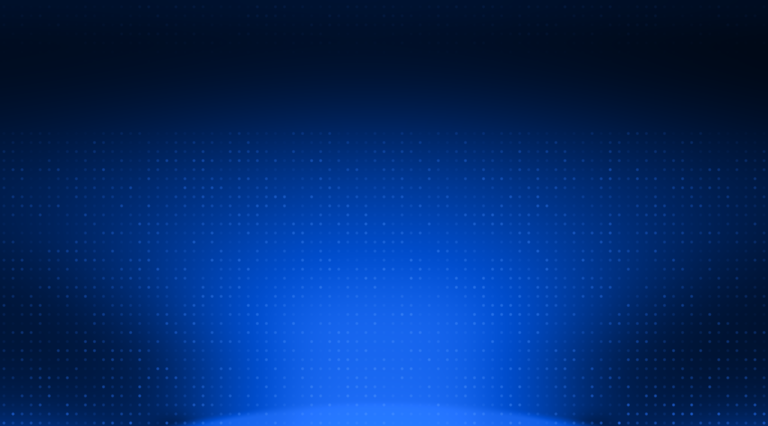
Give the GLSL for this background, as a WebGL 1 fragment shader.

```glsl
precision highp float;
uniform vec2 u_resolution;

#define GRID_STEP 0.02124
#define GRID_PHASE vec2(0.44, 0.33)
#define DOT_RADIUS 0.0031
#define DOT_STRENGTH 0.75
#define BLUE vec3(0.0, 0.375, 1.0)
#define HOT_TINT vec3(0.15, 0.08, 0.0)
#define DOT_COLOR vec3(0.16, 0.46, 1.0)
#define POOL_HALF_WIDTH 0.49
#define POOL_HEIGHT 0.05

float hash(vec2 cell) {
  vec3 h = fract(vec3(cell.xyx) * 0.1031);
  h += dot(h, h.yzx + 33.33);
  return fract((h.x + h.y) * h.z);
}

float bell(float x, float width) {
  return exp(-x * x / (width * width));
}

// Blue light level; x is measured from the centre, y from the floor
float lightLevel(vec2 p) {
  float side = abs(p.x);

  // Dim backdrop, darker at the top and the right
  float level = 0.10 + 0.09 * (1.0 - smoothstep(0.55, 0.85, p.y));
  level += 0.05 * bell(side, 0.6) + 0.04 * smoothstep(0.88, 1.0, p.y);
  level -= 0.02 * p.x;

  // Broad column of light, wider and softer with height
  float rise = smoothstep(0.1, 0.6, p.y);
  float width = mix(0.47, 0.76, rise);
  float column = exp(-pow(side / width, mix(3.3, 2.0, rise)));
  level += 0.69 * column * (1.0 - smoothstep(0.2, 0.95, p.y));

  // Floor glow at the sides
  level += 0.26 * exp(-p.y / 0.065) * smoothstep(0.45, 0.85, side);

  // Pool of light with dark notches at both ends
  float u = side / POOL_HALF_WIDTH;
  float rim = POOL_HEIGHT * (1.0 - u * u);
  float pool = smoothstep(-0.012, 0.012, rim - p.y);
  level += pool * (0.06 + 0.25 * smoothstep(0.45, 0.95, u));
  level += 0.08 * exp(-p.y / 0.07) * bell(side, 0.35);
  level -= 0.12 * bell(side - POOL_HALF_WIDTH, 0.05) * bell(p.y, 0.03);
  return level;
}

// Grid of dots with a random strength in each cell
float dotMask(vec2 p, float side) {
  vec2 grid = p / GRID_STEP - GRID_PHASE + 0.5;
  float pixel = 1.0 / u_resolution.y;
  float dist = length(fract(grid) - 0.5) * GRID_STEP;
  float disc = 1.0 - smoothstep(DOT_RADIUS - pixel, DOT_RADIUS + pixel, dist);

  float pick = hash(floor(grid) + 7.0);
  float strength = 0.06 + 0.5 * pick * pick;
  float band = 1.0 - smoothstep(0.60, 0.70, p.y) * 0.55;
  band *= 1.0 - smoothstep(0.69, 0.70, p.y);
  band += 0.22 * smoothstep(0.84, 0.98, p.y);
  float floorBoost = exp(-p.y / 0.08) * smoothstep(0.4, 0.65, side);
  float edgeFade = mix(1.0, 0.6, smoothstep(0.5, 0.9, side));
  return disc * strength * (band * edgeFade + 1.2 * floorBoost);
}

void main() {
  vec2 p = gl_FragCoord.xy / u_resolution.y;
  vec2 centred = vec2(p.x - 0.5 * u_resolution.x / u_resolution.y, p.y);

  float level = lightLevel(centred);
  vec3 color = BLUE * level + HOT_TINT * smoothstep(0.78, 1.05, level);

  // Dots lift towards a paler blue where the light is strong
  float dots = dotMask(p, abs(centred.x)) * DOT_STRENGTH;
  vec3 dotColor = DOT_COLOR + vec3(0.2, 0.16, 0.0) * smoothstep(0.3, 1.0, level);
  color = mix(color, dotColor, clamp(dots, 0.0, 1.0));

  gl_FragColor = vec4(clamp(color, 0.0, 1.0), 1.0);
}
```
